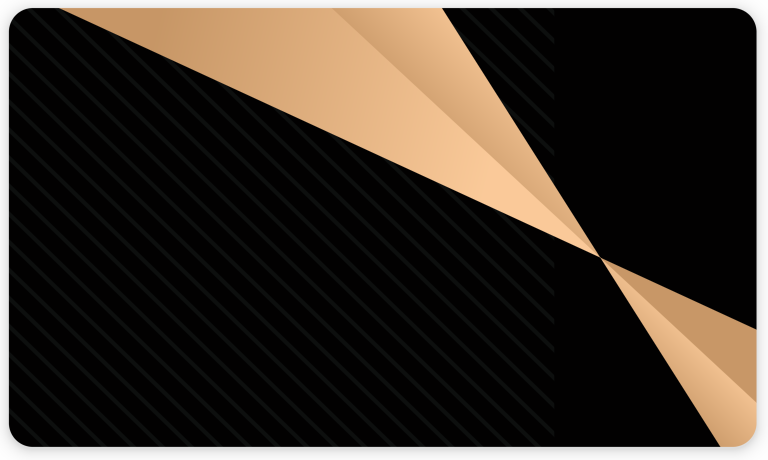
A Shadertoy shader for this background:

```glsl
// Black rounded card with diagonal pinstripes and a twisted gold ribbon

float roundedBox(vec2 p, vec2 halfSize, float radius) {
    vec2 q = abs(p) - halfSize + radius;
    return length(max(q, 0.0)) + min(max(q.x, q.y), 0.0) - radius;
}

// Signed distance to a line through the origin falling at the given slope
float fallingLine(vec2 p, float slope) {
    return (p.y + slope * p.x) / sqrt(1.0 + slope * slope);
}

float cover(float dist, float pixel) {
    return smoothstep(-0.7 * pixel, 0.7 * pixel, dist);
}

vec3 goldTone(float light) {
    return mix(vec3(0.78, 0.59, 0.40), vec3(0.98, 0.79, 0.60), clamp(light, 0.0, 1.0));
}

void mainImage(out vec4 fragColor, in vec2 fragCoord) {
    float pixel = 1.0 / iResolution.y;
    vec2 p = fragCoord * pixel;

    // Card outline and the soft shadow under it
    vec2 cardCentre = vec2(0.832, 0.5055);
    vec2 cardHalf = vec2(0.8126, 0.477);
    float card = roundedBox(p - cardCentre, cardHalf, 0.052);
    float shadow = roundedBox(p - cardCentre + vec2(0.0, 0.005), cardHalf, 0.052);
    vec3 page = vec3(1.0 - 0.13 * exp(-max(shadow, 0.0) * 75.0));

    // Pinstripes on the left part of the card
    float period = 0.061;
    float phase = abs(fract((p.y + 0.97 * p.x - 0.92) / period + 0.5) - 0.5) * period;
    float stripe = 1.0 - smoothstep(0.004, 0.0085, phase);
    stripe *= cover(1.205 - p.x, pixel);
    vec3 color = mix(vec3(0.006, 0.004, 0.004), vec3(0.052, 0.058, 0.056), stripe);

    // Ribbon edges and fold meet at the twist
    vec2 q = p - vec2(1.305, 0.440);
    float shallow = fallingLine(q, 0.461);
    float steep = fallingLine(q, 1.576);
    float fold = fallingLine(q, 0.929);

    // Upper wedge: broad facet below the fold, narrow facet above
    vec3 broad = goldTone((q.x + 0.96 - 0.25 * (q.y - 0.5)) * 1.25);
    vec3 narrow = goldTone(0.16 + 3.4 * fold + 0.5 * (q.x + 0.58));
    vec3 upper = mix(broad, narrow, cover(fold, pixel));
    color = mix(color, upper, cover(min(shallow, -steep), pixel));

    // Lower wedge: bright facet below the fold, dark facet above
    vec3 bright = goldTone(0.75 + 5.5 * fold + 0.25 * q.x);
    vec3 lower = mix(bright, goldTone(0.02), cover(fold, pixel));
    color = mix(color, lower, cover(min(-shallow, steep), pixel));

    fragColor = vec4(mix(page, color, cover(-card, pixel)), 1.0);
}
```
